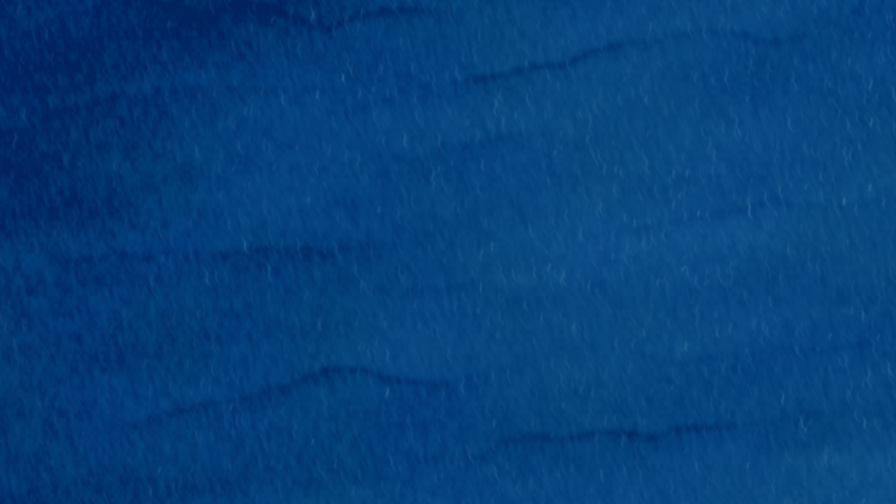
A WebGL 2 fragment shader for this texture:

```glsl
#version 300 es
precision highp float;
// Deep blue water seen from above: faint dark filaments under short pale streaks.

uniform vec2 u_resolution;
out vec4 fragColor;

// Palette, from darkest to brightest
const vec3 DEEP  = vec3(0.000, 0.155, 0.390);
const vec3 DUSK  = vec3(0.006, 0.214, 0.444);
const vec3 WATER = vec3(0.010, 0.250, 0.482);
const vec3 LIGHT = vec3(0.045, 0.298, 0.520);
const vec3 FOAM  = vec3(0.330, 0.540, 0.680);

// Lengths are in canvas heights
const float LEAN = 0.18;                    // sideways shift of streaks per unit height
const vec2  STREAK_CELL = vec2(0.021, 0.050);
const float STREAK_WIDTH = 0.0028;
const float STREAK_GAIN = 0.25;
const int   FILAMENTS = 11;
const float FILAMENT_WIDTH = 0.010;
const float HAZE_DEPTH = 0.060;
const float FILAMENT_GAIN = 0.44;
const float BROAD_GAIN = 1.00;
const float GRAIN_GAIN = 0.55;
const float HUE_DRIFT = 0.030;

float hash(vec2 p) {
    return fract(sin(dot(p, vec2(127.1, 311.7))) * 43758.5453);
}

float noise(vec2 p) {
    vec2 i = floor(p), f = fract(p);
    f = f * f * (3.0 - 2.0 * f);
    return mix(mix(hash(i), hash(i + vec2(1, 0)), f.x),
               mix(hash(i + vec2(0, 1)), hash(i + vec2(1, 1)), f.x), f.y);
}

float fbm(vec2 p) {
    float sum = 0.0, amp = 0.5;
    for (int k = 0; k < 4; k++) {
        sum += amp * noise(p);
        p = p * 2.03 + 17.3;
        amp *= 0.5;
    }
    return sum / 0.9375;
}

// Short wavering strokes, one per jittered cell
float streaks(vec2 p, float seed, float px) {
    vec2 q = vec2(p.x + LEAN * p.y, p.y);
    vec2 home = floor(q / STREAK_CELL);
    float width = max(STREAK_WIDTH, 0.7 * px);
    float sum = 0.0;
    for (int j = -1; j <= 1; j++)
    for (int i = -1; i <= 1; i++) {
        vec2 cell = home + vec2(i, j);
        vec2 id = cell + seed;
        vec2 jitter = vec2(hash(id), hash(id + 31.7));
        vec2 d = q - (cell + jitter) * STREAK_CELL;
        float pick = hash(id + 57.3);
        float halfLen = mix(0.008, 0.030, hash(id + 83.9));
        float bend = 0.45 * (hash(id + 11.1) - 0.5) * d.y
                   + 0.0018 * sin(d.y * 230.0 + 6.283 * pick);
        float across = (d.x - bend) / width;
        float along = 1.0 - smoothstep(0.2, 1.0, abs(d.y) / halfLen);
        float strength = 0.9 * pick * pick + 1.0 * pow(pick, 60.0);
        sum += strength * along * exp(-across * across);
    }
    return sum;
}

// Long wavy dark lines, crisp above and hazy below
float filaments(vec2 p, float aspect) {
    float sum = 0.0;
    for (int i = 0; i < FILAMENTS; i++) {
        float n = float(i);
        vec2 id = vec2(n, 4.7);
        vec2 center = vec2(aspect * fract(n * 0.618 + 0.12),
                           (n + 0.3 + 0.5 * hash(id)) / float(FILAMENTS));
        float x = p.x - center.x;
        float halfLen = mix(0.32, 0.68, hash(id + 9.2));
        float slope = mix(0.0, 0.20, hash(id + 5.6));
        float curve = center.y + slope * x
                    + 0.080 * (noise(vec2(p.x * 4.5, n * 7.1)) - 0.5)
                    + 0.030 * (noise(vec2(p.x * 17.0, n * 3.3)) - 0.5);
        float d = p.y - curve;
        float line = exp(-pow(d / FILAMENT_WIDTH, 2.0));
        float haze = d < 0.0 ? exp(d / HAZE_DEPTH) : line;
        float taper = 1.0 - smoothstep(0.3, 1.0, abs(x) / halfLen);
        float broken = smoothstep(0.2, 0.7, noise(vec2(p.x * 6.0 + n * 13.0, n)));
        sum += taper * (0.55 * line * broken + 0.45 * haze)
             * mix(0.4, 1.0, hash(id + 2.9));
    }
    return min(sum, 1.3);
}

// Runs past the last colour so that bright grain keeps its contrast
vec3 ramp(float t) {
    vec3 c = mix(DEEP, DUSK, clamp(t / 0.28, -0.3, 1.0));
    c = mix(c, WATER, clamp((t - 0.28) / 0.24, 0.0, 1.0));
    return c + (LIGHT - WATER) * clamp((t - 0.52) / 0.48, 0.0, 1.6);
}

void main() {
    float px = 1.0 / u_resolution.y;
    float aspect = u_resolution.x * px;
    vec2 p = gl_FragCoord.xy * px;
    vec2 uv = gl_FragCoord.xy / u_resolution;

    // Broad light: brighter to the right, dark in the upper left corner
    float corner = 1.0 - smoothstep(0.0, 0.65, length((uv - vec2(0, 1)) * vec2(0.9, 1.2)));
    float tone = 0.64 + 0.50 * (uv.x - 0.5) - 0.42 * corner;
    tone -= 0.12 * smoothstep(0.75, 1.0, uv.y);
    tone += BROAD_GAIN * (fbm(vec2(p.x * 1.6, (p.y - 0.12 * p.x) * 5.0)) - 0.5);
    tone -= FILAMENT_GAIN * filaments(p, aspect);

    // Fine upright mottling
    vec2 q = vec2(p.x + LEAN * p.y, p.y);
    float grain = 0.6 * noise(q * vec2(115.0, 45.0)) + 0.4 * noise(q * vec2(200.0, 120.0) + 40.0);
    tone += GRAIN_GAIN * (grain - 0.5);

    // Pale streaks, in patches and stronger to the right
    float cover = mix(0.6, 1.1, uv.x) * mix(0.6, 1.2, noise(p * 5.0 + 3.0));
    float foam = cover * (streaks(p, 0.0, px) + 0.7 * streaks(p + 0.013, 211.0, px));
    vec3 color = mix(ramp(tone), FOAM, min(STREAK_GAIN * foam, 0.75));

    // Slow drift between teal and pure blue
    color += HUE_DRIFT * (fbm(p * 6.0 + 9.0) - 0.5) * vec3(0.0, 0.4, -1.0);
    fragColor = vec4(color, 1.0);
}
```
